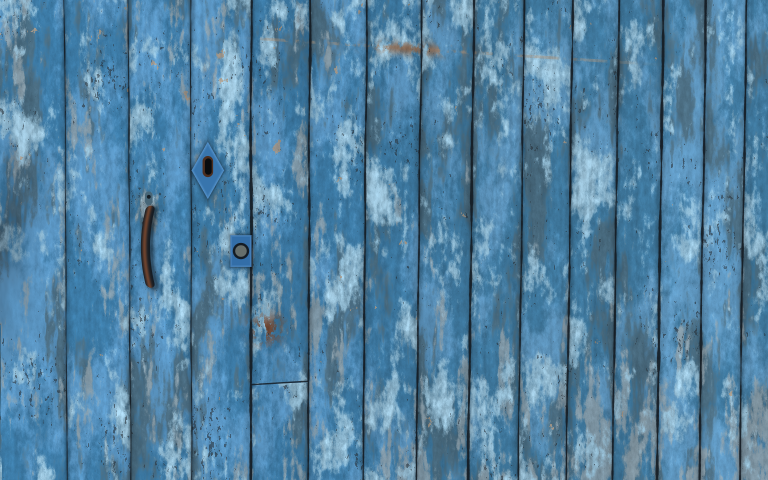
A WebGL 2 fragment shader for this texture:

```glsl
#version 300 es
precision highp float;
uniform vec2 u_resolution;
out vec4 fragColor;

#define PLANK_WIDTH 0.13885
#define PLANK_SHRINK 0.00202
#define SEAM_THIN 0.0009
#define SEAM_WIDE 0.0026
#define MID_BLUE vec3(0.37, 0.59, 0.75)
#define DEEP_BLUE vec3(0.25, 0.48, 0.63)
#define PALE_BLUE vec3(0.56, 0.72, 0.81)
#define SLATE vec3(0.28, 0.40, 0.47)
#define BARE_WOOD vec3(0.53, 0.60, 0.64)
#define DARK vec3(0.08, 0.11, 0.14)
#define TAN vec3(0.66, 0.58, 0.50)
#define RUST vec3(0.42, 0.26, 0.18)

float hash(vec2 p) {
  vec3 q = fract(p.xyx * 0.1031);
  q += dot(q, q.yzx + 33.33);
  return fract((q.x + q.y) * q.z);
}

float corner(vec2 cell, vec2 offset) {
  float angle = 6.2832 * hash(cell);
  return dot(vec2(cos(angle), sin(angle)), offset);
}

float gradientNoise(vec2 p) {
  vec2 i = floor(p), f = fract(p), e = vec2(1.0, 0.0);
  vec2 u = f * f * f * (f * (f * 6.0 - 15.0) + 10.0);
  return mix(mix(corner(i, f), corner(i + e, f - e), u.x),
             mix(corner(i + e.yx, f - e.yx), corner(i + 1.0, f - 1.0), u.x), u.y);
}

float fbm(vec2 p) {
  float sum = 0.0, amp = 1.0;
  for (int i = 0; i < 5; i++) {
    sum += amp * gradientNoise(p);
    p = mat2(1.9, 0.3, -0.3, 1.9) * p + 17.3;
    amp *= 0.62;
  }
  return sum;
}

// Edge coverage of a signed distance, one pixel soft
float cover(float d) { return clamp(0.5 - d * u_resolution.y, 0.0, 1.0); }

float capsule(vec2 p, float reach, float radius) {
  return length(vec2(p.x, max(abs(p.y) - reach, 0.0))) - radius;
}

float box(vec2 p, vec2 size) {
  vec2 d = abs(p) - size;
  return length(max(d, 0.0)) + min(max(d.x, d.y), 0.0);
}

float seamX(float k) { return k * (PLANK_WIDTH - PLANK_SHRINK * k); }

vec3 paintedWood(vec2 p, float plank) {
  vec2 g = p + vec2(13.0, 29.0) * hash(vec2(plank, 3.7));
  float tone = hash(vec2(plank, 8.1)) - 0.5;
  float rough = fbm(g * vec2(75.0, 40.0));
  vec2 w = g + vec2(0.006 * gradientNoise(g * vec2(9.0, 7.0)), 0.0);
  float grain = gradientNoise(w * vec2(120.0, 9.0)) + 0.6 * gradientNoise(w * vec2(61.0, 4.0));
  float right = smoothstep(0.6, 1.1, p.x);

  // Coats of paint, then weathered grain, then bare boards low on the right
  float coat = fbm(g * vec2(8.0, 3.5)) + 0.2 * rough + 0.5 * tone;
  vec3 col = mix(DEEP_BLUE, MID_BLUE, smoothstep(-0.3, 0.35, coat));
  col += vec3(-0.015, 0.0, 0.02) * (1.0 - right);
  float worn = fbm(g * vec2(10.0, 3.0) + 31.0) + 0.4 * grain + 0.25 * rough + 0.1 * right;
  col = mix(col, SLATE, 0.9 * smoothstep(0.08, 0.5, worn));
  float low = 1.6 * right * (0.32 - p.y);
  float bare = fbm(g * vec2(18.0, 5.0) + 57.0) + 0.4 * grain + 0.25 * rough + low;
  col = mix(col, BARE_WOOD, 0.85 * smoothstep(0.25, 0.65, bare));
  float zone = 0.14 * exp(-pow((p.x - 0.9) / 0.35, 2.0)) - 0.06;
  float pale = fbm(g * vec2(12.0, 6.0) + 83.0) + 0.25 * rough + 0.12 * grain + zone;
  col = mix(col, PALE_BLUE, 0.9 * smoothstep(0.1, 0.5, pale));
  col = mix(col, PALE_BLUE + 0.1, 0.8 * smoothstep(0.45, 0.8, pale));

  // Flaked chips on the upper left and a scraped band near the top
  float chip = fbm(g * vec2(24.0, 18.0) + 11.0);
  float upper = smoothstep(0.4, 0.7, p.y) * (1.0 - smoothstep(0.6, 0.8, p.x));
  col = mix(col, TAN, 0.8 * smoothstep(0.8, 0.9, chip + 0.15 * upper));
  float bandY = p.y - 0.92 + 0.065 * (p.x - 0.53);
  float bandX = smoothstep(0.5, 0.56, p.x) * (1.0 - smoothstep(1.2, 1.4, p.x));
  col = mix(col, TAN, 0.5 * bandX * cover(abs(bandY) - 0.003) * smoothstep(-0.3, 0.2, chip));
  float scrape = exp(-pow(bandY / 0.014, 2.0) - pow((p.x - 0.86) / 0.1, 2.0));
  col = mix(col, mix(RUST, TAN, 0.6), scrape * smoothstep(-0.2, 0.2, chip));
  float stain = exp(-dot(p - vec2(0.555, 0.315), p - vec2(0.555, 0.315)) * 900.0);
  col = mix(col, RUST, stain * smoothstep(-0.2, 0.3, chip + rough));

  // Fine cracks, grain relief and the shaded left side
  float crackle = fbm(g * vec2(120.0, 55.0)) + 0.6 * fbm(g * vec2(6.0, 4.0) + 5.0);
  col = mix(col, DARK + 0.08, 0.6 * smoothstep(0.6, 0.95, crackle));
  float shade = (1.0 - smoothstep(0.0, 0.14, p.x)) * exp(-pow((p.y - 0.45) / 0.25, 2.0));
  col = mix(col, DARK + 0.06, 0.4 * shade * smoothstep(-0.7, 0.5, worn));
  return col * (1.0 + 0.1 * grain + 0.11 * rough + 0.08 * tone);
}

void main() {
  vec2 p = gl_FragCoord.xy / u_resolution.y;

  // Leaning planks that narrow to the right
  float lean = 0.022 * smoothstep(0.0, 1.2, p.x) - 0.008;
  float x = p.x - lean * (p.y - 0.5) + 0.0025 * gradientNoise(vec2(p.x * 3.0, p.y * 5.0));
  float t = (PLANK_WIDTH - sqrt(max(PLANK_WIDTH * PLANK_WIDTH - 4.0 * PLANK_SHRINK * x, 0.0)))
            / (2.0 * PLANK_SHRINK);
  float plank = floor(t), seam = floor(t + 0.5);
  float spliced = 1.0 - step(0.5, abs(plank - 4.0));
  vec3 col = paintedWood(p, plank + 0.5 * spliced * step(p.y, 0.202));

  // Seams with soft shadows, and one spliced board
  float d = abs(x - seamX(seam));
  float gap = mix(SEAM_THIN, SEAM_WIDE, step(3.5, seam) * (0.3 + 0.7 * hash(vec2(seam, 5.3))));
  gap *= 1.0 + 0.9 * fbm(vec2(seam * 7.3, p.y * 16.0));
  float present = step(0.5, seam);
  col *= 1.0 - 0.35 * present * exp(-d / 0.005);
  col = mix(col, DARK, 0.9 * present * cover(d - gap));
  float splice = abs(p.y - 0.202 - 0.06 * (p.x - 0.58)) - 0.0015;
  col = mix(col, DARK, 0.85 * spliced * cover(splice));

  // Lozenge keyhole plate
  vec2 k = p - vec2(0.433, 0.645);
  float plate = (abs(k.x) / 0.034 + abs(k.y) / 0.06 - 1.0) * 0.029;
  col *= 1.0 - 0.4 * exp(-max(plate, 0.0) / 0.004);
  col = mix(col, vec3(0.22, 0.46, 0.68) + 0.1 * smoothstep(-0.006, 0.0, plate), cover(plate));
  col = mix(col, RUST * 0.7, cover(capsule(k - vec2(0.0, 0.008), 0.011, 0.011)));
  col = mix(col, DARK * 0.4, cover(capsule(k - vec2(0.001, 0.008), 0.010, 0.007)));

  // Square latch with a round barrel
  vec2 l = p - vec2(0.502, 0.477);
  float latch = box(l, vec2(0.022, 0.033));
  col *= 1.0 - 0.45 * exp(-max(latch, 0.0) / 0.004);
  col = mix(col, vec3(0.20, 0.43, 0.66) + 0.1 * smoothstep(-0.005, 0.0, latch), cover(latch));
  col = mix(col, DARK, cover(length(l) - 0.017));
  col = mix(col, vec3(0.40, 0.43, 0.42), cover(length(l) - 0.012));

  // Bowed pull handle and its mount
  vec2 h = p - vec2(0.303, 0.486);
  h.x -= 1.6 * h.y * h.y;
  col *= 1.0 - 0.45 * exp(-max(capsule(h - vec2(0.006, -0.004), 0.076, 0.008), 0.0) / 0.006);
  col = mix(col, SLATE, cover(capsule(p - vec2(0.31, 0.587), 0.006, 0.008)));
  col = mix(col, DARK, cover(length(p - vec2(0.31, 0.59)) - 0.004));
  vec3 metal = mix(DARK, RUST, exp(-pow((h.x + 0.002) / 0.005, 2.0)));
  col = mix(col, metal, cover(capsule(h, 0.076, 0.0095)));

  fragColor = vec4(clamp(col, 0.0, 1.0), 1.0);
}
```
